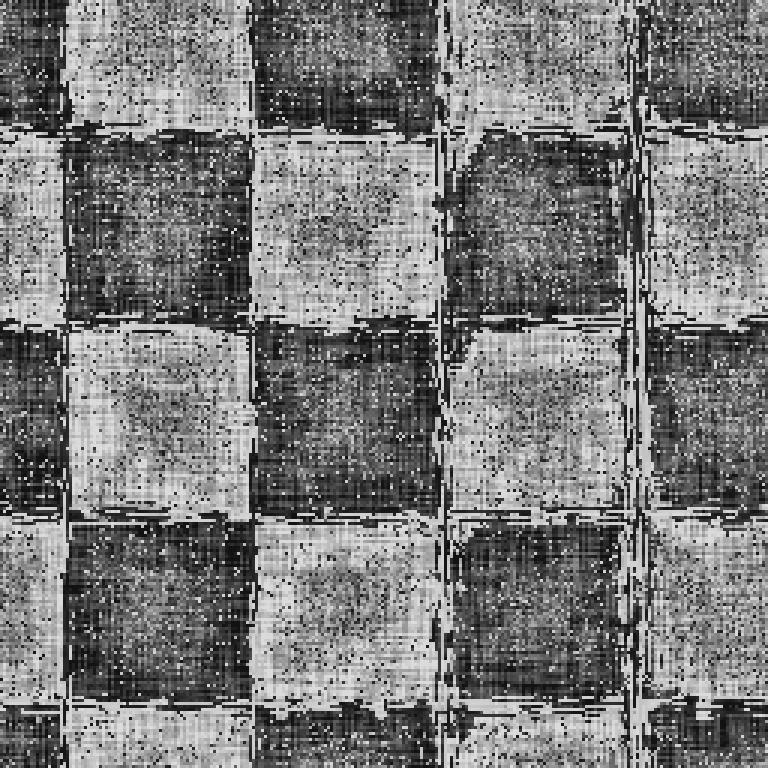
Write a WebGL 2 fragment shader that draws this pattern.

```glsl
#version 300 es
precision highp float;
// Worn grey checkerboard cloth: coarse grain, frayed seams and torn vertical bands.

#define CELLS 256.0                 // grain cells across the canvas
#define TILES vec2(4.09, 4.02)      // checks across and up
#define ORIGIN vec2(0.085, 0.08)    // first seam crossing
#define FRAY 0.024                  // basic raggedness of the seams
#define SLIP 0.050                  // vertical slip inside torn bands
#define WEAVE 0.26                  // strength of thread streaks
#define GRAIN 0.24                  // strength of per-cell noise
#define SPECKS 0.17                 // speck density in worn centres
#define SEAM 0.060                  // half width of seam lines, in tiles

uniform vec2 u_resolution;
out vec4 fragColor;

float hash(vec2 p) {
    vec3 q = fract(p.xyx * vec3(0.1031, 0.1030, 0.0973));
    q += dot(q, q.yzx + 33.33);
    return fract((q.x + q.y) * q.z);
}

float valueNoise(vec2 p) {
    vec2 i = floor(p), f = fract(p);
    f = f * f * (3.0 - 2.0 * f);
    return mix(mix(hash(i), hash(i + vec2(1, 0)), f.x),
               mix(hash(i + vec2(0, 1)), hash(i + vec2(1, 1)), f.x), f.y);
}

// Noise running along one thread, independent of its neighbours.
float threadNoise(float thread, float along) {
    float i = floor(along);
    return mix(hash(vec2(thread, i)), hash(vec2(thread, i + 1.0)),
               smoothstep(0.0, 1.0, along - i));
}

float bump(float x, float centre, float width) {
    float d = (x - centre) / width;
    return exp(-d * d);
}

// Broken dark and pale dashes laid over the base tone close to a seam.
float seamDashes(float tone, float thread, float along, float distance, float width) {
    float longRun = threadNoise(thread, along * 14.0);
    float shortRun = threadNoise(thread + 77.0, along * 60.0);
    float streak = mix(longRun, shortRun, 0.5);
    float reach = width * (0.25 + 0.9 * threadNoise(thread + 31.0, along * 35.0));
    if (distance > reach) return tone;
    if (streak > 0.61) return 0.68 + 0.16 * shortRun;
    if (streak < 0.38) return 0.07 + 0.25 * shortRun;
    return tone;
}

float clothTone(vec2 cell) {
    vec2 p = (cell + 0.5) / CELLS;
    float slipBand = bump(p.x, 0.597, 0.025);
    float tornBand = bump(p.x, 0.832, 0.035);
    vec2 bent = p - vec2(0.014 * tornBand, 0.0);

    // Shift each thread along the seams, with small notches by block.
    float looseness = valueNoise(p * 6.0 + 17.0);
    float notch = hash(vec2(floor(p.x * 64.0), floor(p.y * 4.0) + 40.0)) - 0.5;
    float pull = 0.6 * threadNoise(cell.x + 500.0, p.y * 14.0)
               + 0.4 * threadNoise(cell.x + 700.0, p.y * 60.0) - 0.5;
    float lift = 0.6 * threadNoise(cell.y + 900.0, p.x * 14.0)
               + 0.4 * threadNoise(cell.y + 1100.0, p.x * 60.0) - 0.5;
    vec2 warped = bent;
    warped.x += pull * (FRAY + 0.09 * slipBand + 0.17 * tornBand);
    warped.y += lift * (FRAY + 0.04 * looseness)
              + 0.022 * notch + SLIP * (slipBand - tornBand);

    // Alternating checks, faded unevenly towards their centres.
    vec2 grid = (warped - ORIGIN) * TILES;
    vec2 id = floor(grid), local = fract(grid);
    vec2 inset = min(local, 1.0 - local);
    float light = mod(id.x + id.y, 2.0);
    float blotch = valueNoise(p * 14.0) * 0.6 + valueNoise(p * 40.0) * 0.4;
    float wear = smoothstep(0.02, 0.42, min(inset.x, inset.y) + 0.3 * (blotch - 0.5));
    float tone = mix(mix(0.19, 0.42, wear), mix(0.76, 0.55, wear), light);

    // Woven threads and grain.
    tone += WEAVE * (threadNoise(cell.x, p.y * 22.0) - 0.5);
    tone += WEAVE * (threadNoise(cell.y + 300.0, p.x * 22.0) - 0.5);
    tone += GRAIN * (hash(cell + 7.0) - 0.5) * (0.4 + wear);

    // Specks of the opposite shade.
    float shade = hash(cell + 401.0);
    if (hash(cell + 203.0) < mix(0.05, SPECKS, wear))
        tone = mix(0.52 + 0.34 * shade, 0.08 + 0.34 * shade, light);

    // Loose threads along both seam directions.
    vec2 straight = (bent - ORIGIN) * TILES;
    vec2 seam = abs(straight - floor(straight + 0.5));
    tone = seamDashes(tone, cell.y + 1300.0, p.x, seam.y, SEAM);
    tone = seamDashes(tone, cell.x + 1700.0, p.y, seam.x,
                      SEAM * (0.6 + 0.7 * slipBand + 1.1 * tornBand));
    return clamp(tone, 0.07, 0.86);
}

void main() {
    // Four samples per pixel smooth the cell borders.
    float tone = 0.0;
    for (int i = 0; i < 4; i++) {
        vec2 offset = vec2(i % 2, i / 2) * 0.5 - 0.25;
        vec2 uv = (gl_FragCoord.xy + offset) / u_resolution;
        tone += 0.25 * clothTone(floor(uv * CELLS));
    }
    fragColor = vec4(vec3(tone), 1.0);
}
```
